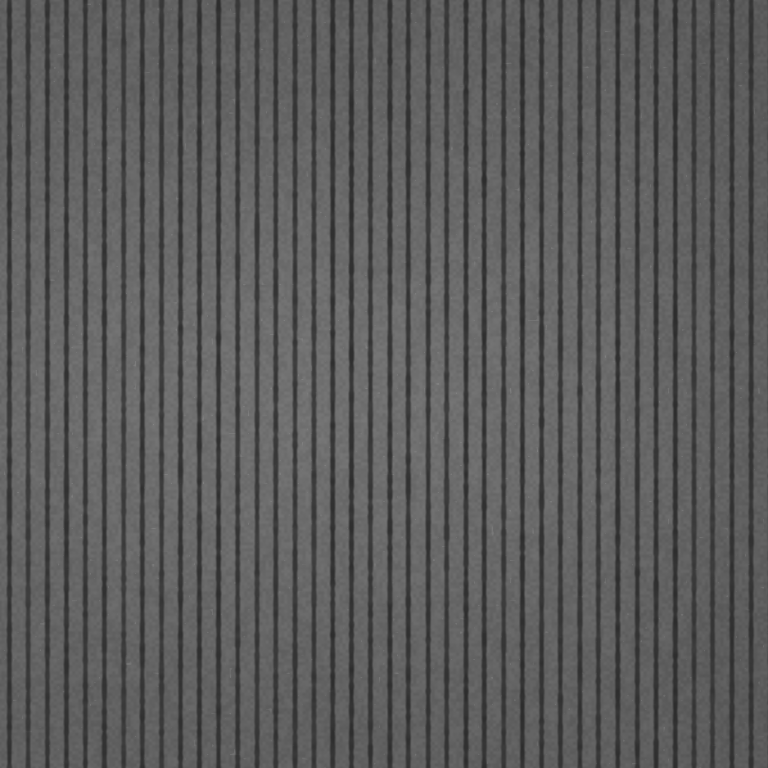
A WebGL 1 fragment shader for this pattern:

```glsl
precision highp float;

uniform vec2 u_resolution;

float hash(vec2 p) {
  vec3 q = fract(vec3(p.xyx) * 0.1031);
  q += dot(q, q.yzx + 33.33);
  return fract((q.x + q.y) * q.z);
}

float valueNoise(vec2 p) {
  vec2 cell = floor(p);
  vec2 t = fract(p);
  t = t * t * (3.0 - 2.0 * t);
  return mix(mix(hash(cell), hash(cell + vec2(1.0, 0.0)), t.x),
             mix(hash(cell + vec2(0.0, 1.0)), hash(cell + vec2(1.0, 1.0)), t.x), t.y);
}

// Darkness of the narrow vertical channels between the ribs
float grooveMask(vec2 uv) {
  float x = uv.x * 40.4;
  float id = floor(x);
  float shift = (hash(vec2(id, 7.0)) - 0.5) * 0.06;
  float wobble = (valueNoise(vec2(id * 5.0, uv.y * 150.0)) - 0.5) * 0.04;
  float dist = abs(fract(x) - 0.5 + shift);
  float softness = 40.4 / u_resolution.x;
  float edge = max(0.16, softness);
  float depth = mix(0.8, 1.0, hash(vec2(id, 19.0)));
  depth *= 0.9 + 0.2 * valueNoise(vec2(id * 3.0, uv.y * 110.0));
  return depth * (1.0 - smoothstep(0.04, 0.04 + edge, dist + wobble));
}

// Broad glow across the middle, fading to the top, bottom and right
float faceLight(vec2 uv) {
  vec2 d = (uv - vec2(0.4, 0.5)) / vec2(0.62, 0.36);
  float glow = exp(-dot(d, d));
  return 0.368 + 0.072 * glow - 0.02 * smoothstep(0.75, 1.0, uv.x);
}

void main() {
  vec2 uv = gl_FragCoord.xy / u_resolution;
  float groove = grooveMask(uv);
  float face = faceLight(uv);

  // Fine grain, soft mottling and sparse pale specks
  face += (valueNoise(uv * 250.0) - 0.5) * 0.045;
  face += (valueNoise(uv * vec2(60.0, 40.0) + 31.0) - 0.5) * 0.018;
  face += 0.06 * smoothstep(0.93, 1.0, valueNoise(uv * 170.0 + 90.0));

  float shade = mix(face, 0.19 + 0.15 * (face - 0.4), groove);
  gl_FragColor = vec4(vec3(shade), 1.0);
}
```
